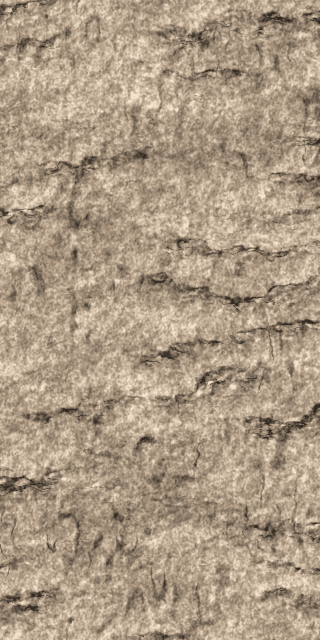
This texture is drawn by a Shadertoy shader. Its source:

```glsl
// Weathered tan rock face with broken sloping ledges, dark cracks and gritty upright grain.
#define BASE_TONE 0.700
#define PATCH_GAIN 0.27
#define FIBRE_GAIN 0.30
#define GRIT_GAIN 0.34
#define RELIEF_GAIN 0.42
#define LEDGE_ROWS 7.0
#define LEDGE_SLOPE 0.10
#define LEDGE_SHADE 0.13
#define CRACK_DEPTH 0.31
#define SHADOW_COLOR vec3(0.39, 0.34, 0.285)
#define STONE_COLOR vec3(0.69, 0.61, 0.52)
#define PALE_COLOR vec3(0.87, 0.80, 0.71)

float hash(vec2 p) {
    vec3 q = fract(vec3(p.xyx) * 0.1031);
    q += dot(q, q.yzx + 33.33);
    return fract((q.x + q.y) * q.z);
}

float noise(vec2 p) {
    vec2 i = floor(p), f = fract(p);
    f = f * f * (3.0 - 2.0 * f);
    return mix(mix(hash(i), hash(i + vec2(1, 0)), f.x),
               mix(hash(i + vec2(0, 1)), hash(i + vec2(1, 1)), f.x), f.y);
}

// Layered noise, centred on zero
float fbm(vec2 p) {
    float sum = 0.0, gain = 0.533;
    for (int i = 0; i < 4; i++) {
        sum += gain * (noise(p) - 0.5);
        p = mat2(1.9, 0.25, -0.25, 1.9) * p + 17.3;
        gain *= 0.5;
    }
    return sum;
}

// Thin soft line where a field crosses zero
float crackLine(float field, float width) {
    return 1.0 - smoothstep(0.15 * width, width, abs(field));
}

vec3 stoneColor(float tone) {
    vec3 low = mix(SHADOW_COLOR, STONE_COLOR, (tone - 0.39) / 0.30);
    vec3 high = mix(STONE_COLOR, PALE_COLOR, (tone - 0.69) / 0.18);
    return tone < 0.69 ? low : high;
}

void mainImage(out vec4 fragColor, in vec2 fragCoord) {
    vec2 p = fragCoord / iResolution.x;
    vec2 warp = vec2(fbm(p * 9.0 + 3.0), fbm(p * 9.0 + 41.0));
    vec2 q = p + 0.05 * warp;
    vec2 rough = q + 0.02 * vec2(fbm(p * 40.0 + 15.0), fbm(p * 40.0 + 71.0));

    // Broad patches, upright fibres and two sizes of turned grit
    float tone = BASE_TONE;
    tone += PATCH_GAIN * fbm(q * vec2(4.0, 10.0) + 7.0);
    tone += FIBRE_GAIN * fbm(rough * vec2(62.0, 27.0) + 23.0);
    vec2 grain = mat2(0.94, 0.34, -0.34, 0.94) * p;
    tone += GRIT_GAIN * (0.65 * noise(grain * vec2(190.0, 165.0))
                       + 0.35 * noise(grain.yx * 118.0 + 37.0) - 0.5);

    // Ledges: pale swell over a jagged edge, shadow below it
    float level = LEDGE_ROWS * (p.y - LEDGE_SLOPE * p.x)
                + 2.1 * fbm(p * vec2(2.3, 2.4) + 11.0)
                + 0.60 * fbm(p * vec2(15.0, 22.0) + 5.0);
    float rise = fract(level);
    float strength = smoothstep(0.25, 0.7, noise(p * vec2(3.2, 6.0) + 61.0));
    float shadow = smoothstep(0.5, 0.95, rise) * strength;
    float swell = smoothstep(0.0, 0.12, rise) * (1.0 - smoothstep(0.2, 0.65, rise));
    tone += 0.045 * swell - LEDGE_SHADE * shadow;

    // Chipped relief, rougher in the shadow bands
    vec2 chip = rough * vec2(40.0, 46.0);
    float relief = fbm(chip) - fbm(chip + vec2(0.3, -0.5));
    tone += RELIEF_GAIN * relief * (0.7 + 1.2 * shadow);

    // Cracks: ledge edges, stacked bedding splits and short upright fissures
    float broken = smoothstep(0.3, 0.6, noise(rough * vec2(24.0, 14.0) + 80.0));
    float edge = crackLine(min(rise, 1.0 - rise), 0.07) * strength * broken;
    float beddingArea = max(smoothstep(0.2, 0.7, shadow),
                            0.5 * smoothstep(0.55, 0.8, noise(p * vec2(7.0, 13.0) + 19.0)));
    float bedding = crackLine(fbm(rough * vec2(10.0, 46.0) + 31.0), 0.065)
                  * beddingArea * (0.3 + 0.7 * broken);
    float fissureArea = smoothstep(0.42, 0.72, noise(p * vec2(7.0, 6.0) + 97.0));
    float fissure = crackLine(noise(rough * vec2(30.0, 9.0) + 53.0) - 0.5, 0.13) * fissureArea
                  * smoothstep(0.4, 0.65, noise(p * vec2(32.0, 20.0) + 9.0));
    float crack = max(max(edge, 0.85 * bedding), 0.75 * fissure);
    tone -= CRACK_DEPTH * crack;

    fragColor = vec4(stoneColor(clamp(tone, 0.2, 0.96)), 1.0);
}
```
